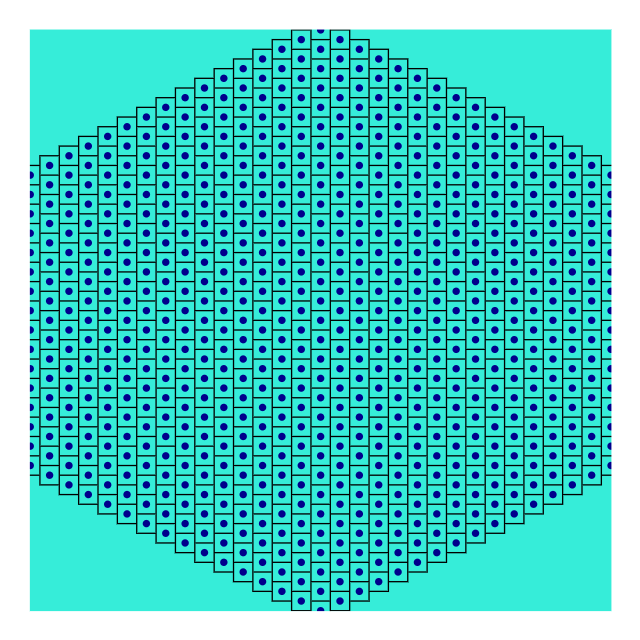
This pattern is drawn by a Shadertoy shader. Its source:

```glsl
// A hexagonal patch of outlined square cells, each with a navy dot, on a
// turquoise panel with a white margin. Odd columns shift by half a cell, and
// each column's row index is clamped to the hexagon before its box distance.

// Coverage of a shape from its signed distance, one pixel wide at the edge
float coverage(float dist, float pixel) {
    return clamp(0.5 - dist / pixel, 0.0, 1.0);
}

// Square distance with sharp corners
float squareDistance(vec2 p, float halfSide) {
    vec2 q = abs(p) - halfSide;
    return max(q.x, q.y);
}

// Centre of the cell nearest to height y in a column of the hexagon
vec2 cellCentre(float column, float y) {
    float shift = 0.5 * mod(abs(column), 2.0);
    float limit = 15.0 - 0.5 * abs(column);
    float row = floor(y - shift + 0.5) + shift;
    return vec2(column, clamp(row, -limit, limit));
}

void mainImage(out vec4 fragColor, in vec2 fragCoord) {
    // Cell units, with the middle cell at the origin
    float side = min(iResolution.x, iResolution.y);
    vec2 canvas = (fragCoord - 0.5 * iResolution.xy) / side;
    float pitch = 0.03025;
    vec2 p = (canvas - vec2(0.001, -0.0005)) / pitch;
    float pixel = 1.0 / (side * pitch);

    // Nearest outline and dot among this column and its neighbours
    float outline = 1e3;
    float dot_ = 1e3;
    float column = floor(p.x + 0.5);
    for (float i = -1.0; i <= 1.0; i++) {
        vec2 local = p - cellCentre(column + i, p.y);
        outline = min(outline, abs(squareDistance(local, 0.5)) - 0.034);
        dot_ = min(dot_, length(local) - 0.19);
    }

    // Panel content, then the white margin around it
    vec3 turquoise = vec3(0.21, 0.93, 0.85);
    vec3 navy = vec3(0.0, 0.0, 0.55);
    vec3 color = mix(turquoise, vec3(0.0), coverage(outline, pixel));
    color = mix(color, navy, coverage(dot_, pixel));
    color = mix(vec3(1.0), color, coverage(squareDistance(p, 15.02), pixel));
    fragColor = vec4(color, 1.0);
}
```
